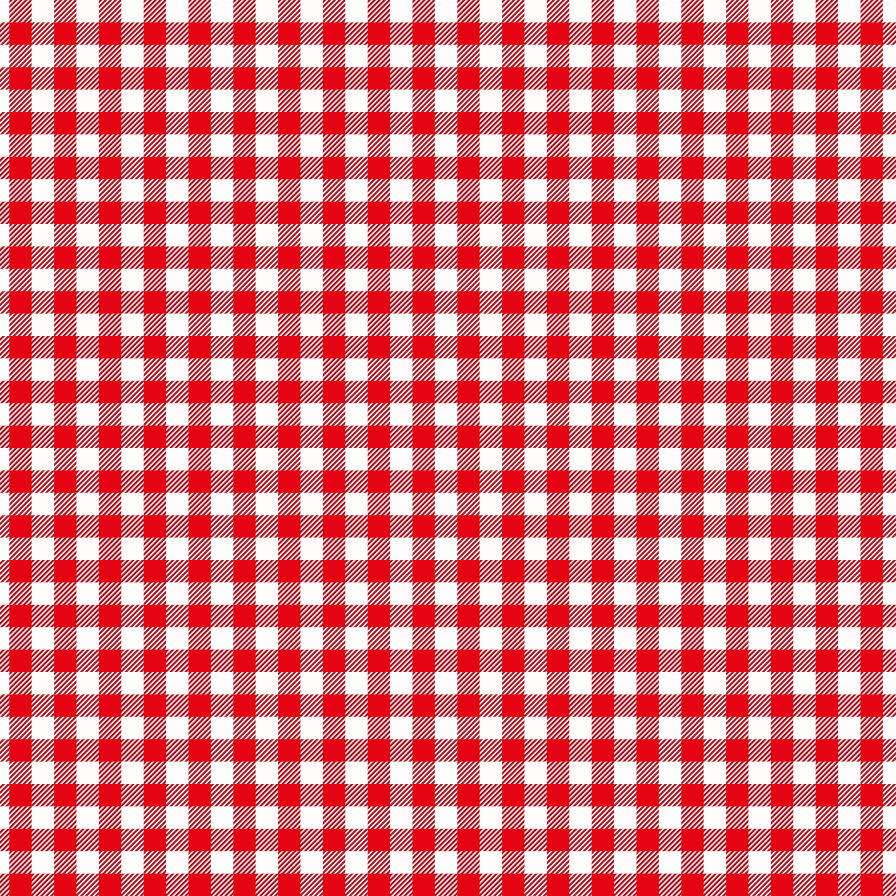
A Shadertoy shader for this pattern:

```glsl
const float REPEATS = 20.0;          // checks across and down
const float TWILL_PER_REPEAT = 9.0;  // diagonal threads in one repeat
const vec3 CLOTH_WHITE = vec3(1.0, 0.99, 0.99);
const vec3 SOLID_RED = vec3(0.89, 0.01, 0.075);
const vec3 THREAD_RED = vec3(0.67, 0.04, 0.09);

// Running integral of a pulse that is 1 over the first part of each unit
float pulseIntegral(float t, float duty) {
    return floor(t) * duty + min(fract(t), duty);
}

// Pulse train averaged over the filter width, so its edges stay smooth
float filteredPulse(float t, float duty, float width) {
    float halfWidth = 0.5 * width;
    return (pulseIntegral(t + halfWidth, duty) - pulseIntegral(t - halfWidth, duty)) / width;
}

// Diagonal threads rising to the right
float twillThreads(vec2 p, float frequency, float duty, float pixel) {
    float width = pixel * frequency * sqrt(2.0);
    return filteredPulse((p.x - p.y) * frequency, duty, width);
}

vec3 gingham(vec2 p, float pixel) {
    // Coloured bands of the two thread directions
    float warp = filteredPulse(p.x - 0.207, 0.5, pixel);
    float weft = filteredPulse(p.y, 0.5, pixel);

    // Twill shows where only one of the bands is coloured
    float thread = twillThreads(p, TWILL_PER_REPEAT, 0.57, pixel);
    vec3 twill = mix(CLOTH_WHITE, THREAD_RED, thread);

    vec3 overWhite = mix(CLOTH_WHITE, twill, warp);
    vec3 overRed = mix(twill, SOLID_RED, warp);
    return mix(overWhite, overRed, weft);
}

void mainImage(out vec4 fragColor, in vec2 fragCoord) {
    float pixel = REPEATS / iResolution.y;
    fragColor = vec4(gingham(fragCoord * pixel, pixel), 1.0);
}
```
